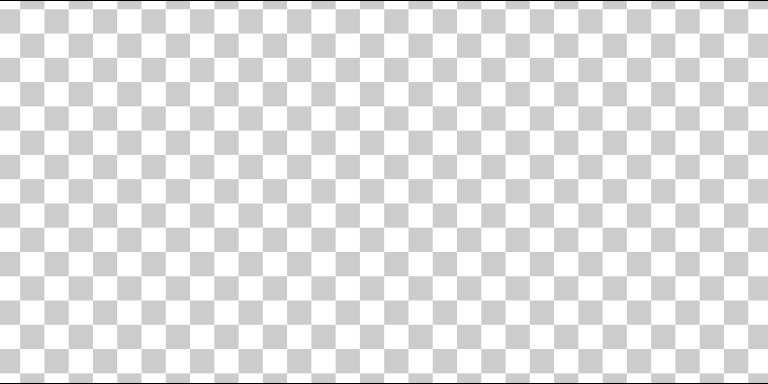
This pattern is drawn by a WebGL 1 fragment shader. Its source:

```glsl
precision highp float;

uniform vec2 u_resolution;

// All lengths are fractions of the canvas height
const float CELL_SIZE = 0.0632;
const vec2 GRID_ORIGIN = vec2(0.0525, 0.0278);
const float RULE_WIDTH = 0.0026;

const vec3 WHITE = vec3(1.0);
const vec3 GRAY = vec3(0.8);
const vec3 BLACK = vec3(0.0);

// Square wave of period 2, from -1 to 1, averaged over one pixel
vec2 squareWave(vec2 p, float pixel) {
  vec2 edgeDistance = 0.5 - abs(mod(p + 0.5, 2.0) - 1.0);
  return clamp(2.0 * edgeDistance / pixel, -1.0, 1.0);
}

// Smooth checkerboard of unit cells: 0 or 1
float checker(vec2 p, float pixel) {
  vec2 wave = squareWave(p, pixel);
  return 0.5 + 0.5 * wave.x * wave.y;
}

// Pixel coverage of a rule running along a border
float borderRule(float borderDistance, float width, float pixel) {
  return clamp((width - borderDistance) / pixel + 0.5, 0.0, 1.0);
}

void main() {
  float pixel = 1.0 / u_resolution.y;
  vec2 pos = gl_FragCoord.xy * pixel;

  // Checkered ground
  vec2 cellPos = (pos - GRID_ORIGIN) / CELL_SIZE;
  vec3 color = mix(GRAY, WHITE, checker(cellPos, pixel / CELL_SIZE));

  // Thin rules along the top and bottom borders
  float borderDistance = min(pos.y, 1.0 - pos.y);
  color = mix(color, BLACK, borderRule(borderDistance, RULE_WIDTH, pixel));

  gl_FragColor = vec4(color, 1.0);
}
```
